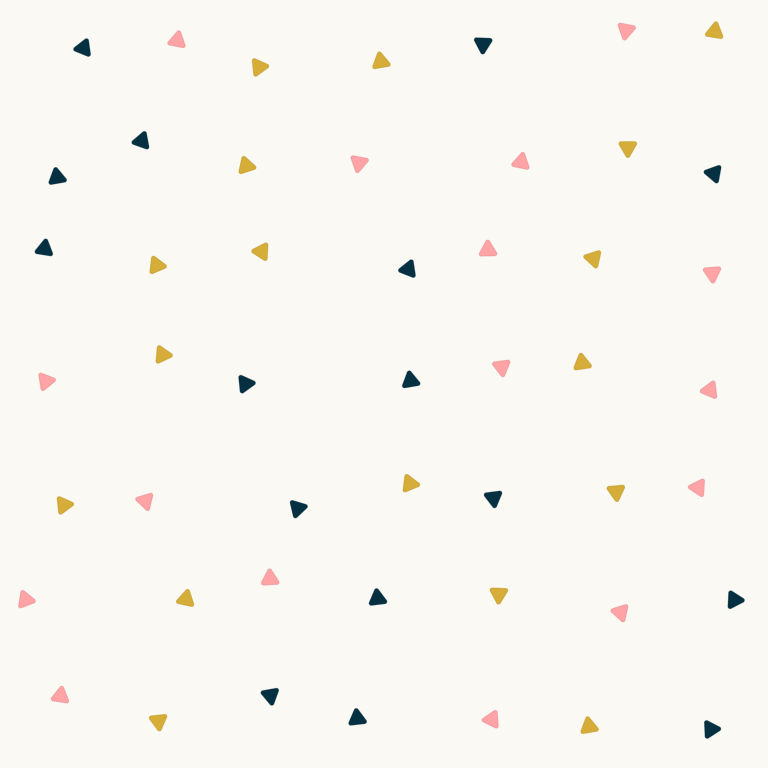
This pattern is drawn by a WebGL 1 fragment shader. Its source:

```glsl
precision highp float;
// Sparse confetti of small rounded triangles in navy, pink and gold on cream.
// Each cell of a square grid holds one triangle, hashed in place, colour and
// turn; the triangle is a signed distance function with a smoothed edge.

uniform vec2 u_resolution;

const vec3 CREAM = vec3(0.982, 0.976, 0.953);
const vec3 NAVY  = vec3(0.015, 0.190, 0.260);
const vec3 PINK  = vec3(1.000, 0.640, 0.655);
const vec3 GOLD  = vec3(0.840, 0.680, 0.220);

const float CELLS       = 7.0;     // grid cells across the canvas
const float JITTER      = 0.54;    // spread of centres, in cells
const float HALF_SIDE   = 0.0088;  // half side of the triangle core
const float CORNER      = 0.0031;  // corner radius
const float TILT        = 0.5;     // spread around the quarter turns, radians
const float RIM_WIDTH   = 0.0022;  // slightly darker band inside the edge
const float RIM_SHADE   = 0.07;
const float EDGE_PIXELS = 0.8;     // half width of the smoothed edge
const float SEED        = 17.0;

const float QUARTER_TURN = 1.570796;
const float SQRT3        = 1.732051;

// Three random values in 0..1 from a 2D point
vec3 hash32(vec2 p) {
    vec3 q = fract(p.xyx * vec3(0.1031, 0.1030, 0.0973));
    q += dot(q, q.yxz + 33.33);
    return fract((q.xxy + q.yzz) * q.zyx);
}

mat2 rotation(float angle) {
    float c = cos(angle), s = sin(angle);
    return mat2(c, s, -s, c);
}

// Signed distance to an equilateral triangle pointing up
float triangleDistance(vec2 p, float halfSide) {
    p.x = abs(p.x) - halfSide;
    p.y += halfSide / SQRT3;
    if (p.x + SQRT3 * p.y > 0.0) {
        p = vec2(p.x - SQRT3 * p.y, -SQRT3 * p.x - p.y) * 0.5;
    }
    p.x -= clamp(p.x, -2.0 * halfSide, 0.0);
    return -length(p) * sign(p.y);
}

// Each run of three cells gets the three colours in a random order
vec3 cellColour(vec2 cell) {
    float index = cell.x + CELLS * cell.y;
    vec3 order = hash32(vec2(floor(index / 3.0), SEED + 71.0));
    float stride = order.x < 0.5 ? 1.0 : 2.0;
    float pick = mod(index * stride + floor(order.y * 3.0), 3.0);
    return pick < 0.5 ? NAVY : (pick < 1.5 ? PINK : GOLD);
}

void main() {
    float canvas = min(u_resolution.x, u_resolution.y);
    vec2 grid = gl_FragCoord.xy / canvas * CELLS;
    vec2 cell = floor(grid);

    // Centre and turn of this cell's triangle
    vec3 place = hash32(cell + SEED);
    vec3 turn = hash32(cell + SEED + 40.0);
    vec2 centre = cell + 0.5 + JITTER * (place.xy - 0.5);
    float angle = QUARTER_TURN * floor(turn.x * 4.0) + TILT * (turn.y - 0.5);

    vec2 local = rotation(angle) * (grid - centre) / CELLS;
    float d = triangleDistance(local, HALF_SIDE) - CORNER;

    // Fill with a faint rim over the cream ground
    float edge = EDGE_PIXELS / canvas;
    float cover = 1.0 - smoothstep(-edge, edge, d);
    float rim = smoothstep(-RIM_WIDTH, 0.0, d);
    vec3 fill = cellColour(cell) * (1.0 - RIM_SHADE * rim);

    gl_FragColor = vec4(mix(CREAM, fill, cover), 1.0);
}
```
